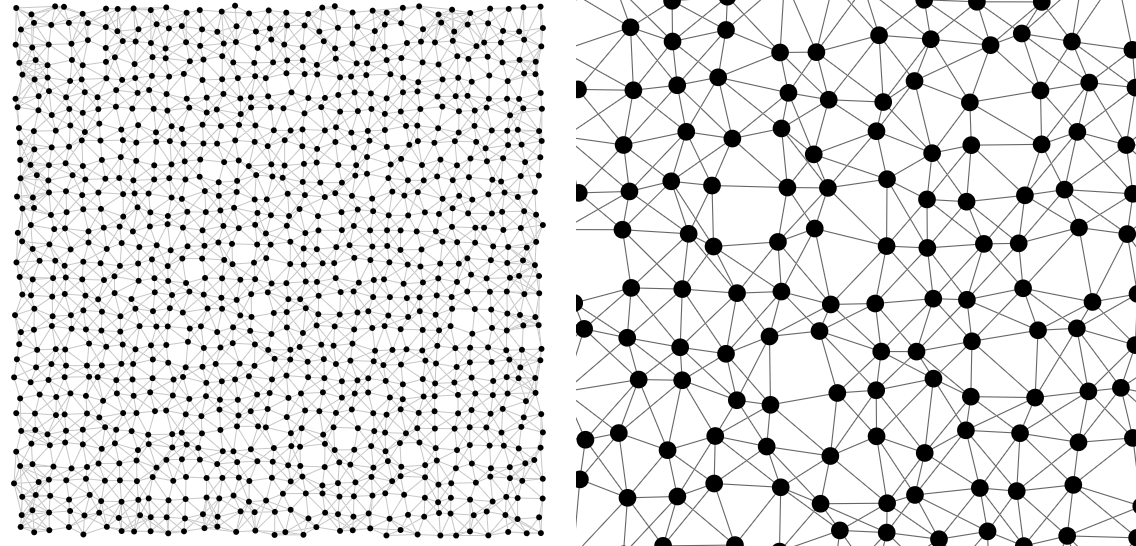
Left, the full canvas; right, a detail of the centre.
This pattern is drawn by a WebGL 1 fragment shader. Its source:

```glsl
precision highp float;

// A jittered grid of black dots on white, joined by hairlines into a
// proximity graph: neighbours in a cell link when close enough, and
// nodes on the border also link to nodes two steps away.

uniform vec2 u_resolution;

const float LAST_NODE = 31.0;
const float SPACING = 0.03;      // grid step, in canvas widths

vec2 hash22(vec2 p) {
  vec3 q = fract(p.xyx * vec3(0.1031, 0.1030, 0.0973));
  q += dot(q, q.yzx + 33.33);
  return fract((q.xx + q.yz) * q.zy);
}

// Nodes beyond the grid are moved far away, so they never link.
vec2 nodePosition(vec2 id) {
  vec2 fromCentre = abs(id - 0.5 * LAST_NODE);
  float outside = step(0.5 * LAST_NODE + 0.5, max(fromCentre.x, fromCentre.y));
  return id + 0.56 * (hash22(id + 17.0) - 0.5) + 100.0 * outside;
}

// Distance to the link from a to b, if it is no longer than reach.
float linkDistance(vec2 p, vec2 a, vec2 b, float reach) {
  vec2 ab = b - a;
  float lengthSquared = dot(ab, ab);
  float t = clamp(dot(p - a, ab) / lengthSquared, 0.0, 1.0);
  return lengthSquared < reach * reach ? length(p - a - ab * t) : 10.0;
}

// Longer links from the nodes of one side, around the given border node.
float borderLinks(vec2 p, vec2 middle, vec2 along, vec2 inward) {
  float d = 10.0;
  for (int i = -2; i <= 2; i++) {
    vec2 id = middle + along * float(i);
    vec2 a = nodePosition(id);
    vec2 fromCentre = abs(id - 0.5 * LAST_NODE);
    bool corner = min(fromCentre.x, fromCentre.y) > 0.5 * LAST_NODE - 0.5;
    float reach = corner ? 2.45 : 2.0;
    d = min(d, linkDistance(p, a, nodePosition(id + 2.0 * along), reach));
    // Fan of targets inside the grid
    for (int k = -2; k <= 2; k++) {
      float x = float(k);
      float depth = abs(x) > 1.5 ? 1.0 : 2.0;
      vec2 b = nodePosition(id + along * x + inward * depth);
      d = min(d, linkDistance(p, a, b, reach));
    }
  }
  return d;
}

void main() {
  // Grid coordinates: whole numbers are the unjittered nodes
  vec2 p = (gl_FragCoord.xy / u_resolution.x - vec2(0.0325, 0.0265)) / SPACING;
  float pixel = 1.0 / (u_resolution.x * SPACING);

  float lineDistance = 10.0;
  float dotDistance = 10.0;

  // Sides and diagonals of the four closest cells
  vec2 corner = floor(p - 0.5);
  for (int j = 0; j < 2; j++) {
    for (int i = 0; i < 2; i++) {
      vec2 id = corner + vec2(i, j);
      vec2 a = nodePosition(id);
      vec2 right = nodePosition(id + vec2(1.0, 0.0));
      vec2 above = nodePosition(id + vec2(0.0, 1.0));
      vec2 across = nodePosition(id + 1.0);
      dotDistance = min(dotDistance, distance(p, a));
      float sides = min(linkDistance(p, a, right, 1.9), linkDistance(p, a, above, 1.9));
      float diagonals = min(linkDistance(p, a, across, 1.68),
                            linkDistance(p, right, above, 1.68));
      lineDistance = min(lineDistance, min(sides, diagonals));
    }
  }

  // Extra links near the border
  vec2 nearest = floor(p + 0.5);
  vec2 side = step(0.5 * LAST_NODE, p);
  vec2 border = side * LAST_NODE;
  vec2 inward = 1.0 - 2.0 * side;
  vec2 gap = abs(p - border);
  if (gap.y < 2.4) {
    lineDistance = min(lineDistance, borderLinks(p, vec2(nearest.x, border.y),
                                     vec2(1.0, 0.0), vec2(0.0, inward.y)));
  }
  if (gap.x < 2.4) {
    lineDistance = min(lineDistance, borderLinks(p, vec2(border.x, nearest.y),
                                     vec2(0.0, 1.0), vec2(inward.x, 0.0)));
  }

  // Lines thinner than a pixel fade instead of growing wider
  float lineWidth = 0.022;
  float drawnWidth = max(lineWidth, pixel);
  float line = clamp(0.5 + (0.5 * drawnWidth - lineDistance) / pixel, 0.0, 1.0);
  line *= lineWidth / drawnWidth;
  float disc = clamp(0.5 + (0.175 - dotDistance) / pixel, 0.0, 1.0);

  vec3 paper = vec3(1.0);
  vec3 ink = vec3(0.0);
  vec3 color = mix(paper, ink, 0.6 * line);
  gl_FragColor = vec4(mix(color, ink, disc), 1.0);
}
```
